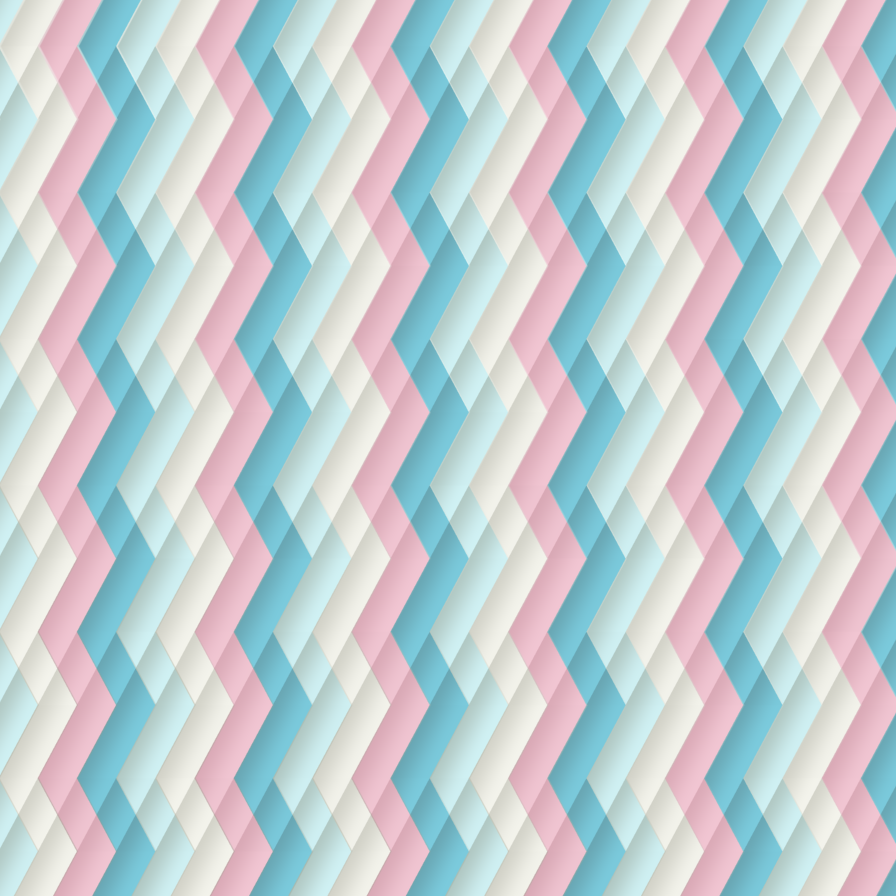
Reproduce this pattern procedurally as a Shadertoy shader.

```glsl
// Zigzag ribbons in pink, teal, ice blue and cream, shaded like folded slanted strips

float hash(vec2 p) {
    return fract(sin(dot(p, vec2(127.1, 311.7))) * 43758.5453);
}

// Ribbon colour by index, from its shaded side (0) to its lit side (1)
vec3 ribbonColor(float index, float lit) {
    if (index < 0.5) return mix(vec3(0.85, 0.66, 0.71), vec3(0.94, 0.77, 0.82), lit);
    if (index < 1.5) return mix(vec3(0.41, 0.65, 0.70), vec3(0.48, 0.79, 0.86), lit);
    if (index < 2.5) return mix(vec3(0.69, 0.78, 0.76), vec3(0.81, 0.94, 0.95), lit);
    return mix(vec3(0.82, 0.82, 0.78), vec3(0.95, 0.95, 0.92), lit);
}

vec3 pattern(vec2 uv) {
    // One unit across is a ribbon, one unit up is a full zigzag
    vec2 p = (uv - vec2(0.042, 0.785)) / vec2(0.04375, 0.1634);
    float zigzag = 1.0 - abs(2.0 * fract(p.y) - 1.0);
    float band = p.x - zigzag;
    float index = mod(floor(band), 4.0);

    // Shading follows straight slanted strips, so it leaves diamonds in the folds
    float lit = fract(p.x - 2.0 * p.y);
    vec3 color = ribbonColor(index, smoothstep(-0.1, 0.95, lit));

    // Thin edge lines: pale towards the top, khaki towards the lower left
    vec2 piece = vec2(floor(band), floor(2.0 * p.y));
    float corner = smoothstep(0.3, 0.0, uv.x) * smoothstep(0.7, 0.95, uv.y);
    float lineWidth = 0.045 + 0.035 * corner;
    float edge = 1.0 - smoothstep(0.4 * lineWidth, lineWidth, fract(band));
    float strength = 0.15 + 0.3 * hash(piece) + 0.35 * corner;
    vec3 lineColor = mix(vec3(0.60, 0.63, 0.56), vec3(0.95, 0.97, 0.95),
                         smoothstep(0.15, 0.65, 0.4 * uv.x + 0.6 * uv.y));
    color = mix(color, lineColor, edge * strength);

    // Slight tone change from piece to piece
    return color * (0.995 + 0.01 * hash(piece + 17.0));
}

void mainImage(out vec4 fragColor, in vec2 fragCoord) {
    // Average a grid of samples over a slightly soft pixel
    const int GRID = 4;
    vec3 sum = vec3(0.0);
    for (int j = 0; j < GRID; j++) {
        for (int i = 0; i < GRID; i++) {
            vec2 offset = (vec2(i, j) + 0.5) / float(GRID) - 0.5;
            sum += pattern((fragCoord + 1.3 * offset) / iResolution.y);
        }
    }
    fragColor = vec4(sum / float(GRID * GRID), 1.0);
}
```
